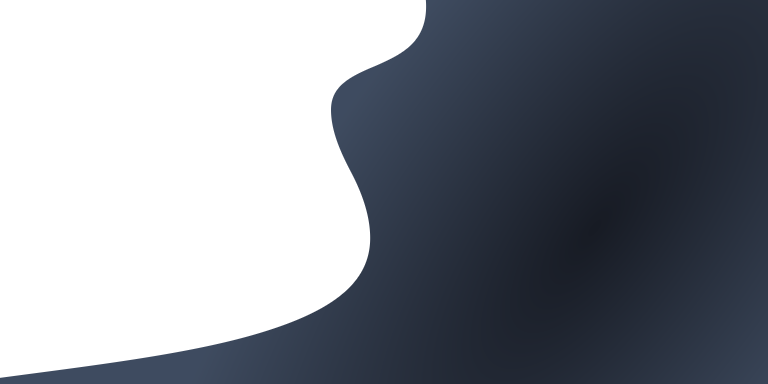
Give the GLSL for this background, as a Shadertoy shader.

```glsl
// Draws a white sheet with a flowing edge over a slate field with a tilted dark glow.

const vec3 SHEET_COLOR = vec3(1.0);
const vec3 CORE_COLOR  = vec3(0.09, 0.105, 0.14);
const vec3 RIM_COLOR   = vec3(0.245, 0.295, 0.375);

// Lengths are in canvas heights; the canvas spans 2 by 1.
const vec2 CANVAS_SIZE = vec2(2.0, 1.0);
const vec2 GLOW_CENTER = vec2(1.549, 0.406);
const vec2 GLOW_RADII  = vec2(0.703, 1.823);  // across and along the long axis
const vec2 GLOW_AXIS   = vec2(0.6, 0.8);      // direction of the long axis

// Joined cubic Bezier controls; height falls steadily along the edge.
const int SEGMENTS = 6;
const vec2 EDGE[19] = vec2[19](
    vec2(1.109, 1.000), vec2(1.117, 0.891), vec2(1.047, 0.859),
    vec2(0.977, 0.828), vec2(0.906, 0.799), vec2(0.862, 0.773),
    vec2(0.862, 0.714), vec2(0.862, 0.661), vec2(0.885, 0.607),
    vec2(0.914, 0.552), vec2(0.943, 0.497), vec2(0.964, 0.438),
    vec2(0.964, 0.380), vec2(0.964, 0.260), vec2(0.859, 0.188),
    vec2(0.677, 0.133), vec2(0.495, 0.078), vec2(0.247, 0.049),
    vec2(0.000, 0.016));
const float OVERSHOOT = 1.15;  // extends the last segment past the canvas
const int SOLVE_STEPS = 20;

vec2 bezier(vec2 a, vec2 b, vec2 c, vec2 d, float t) {
    float s = 1.0 - t;
    return s*s*s*a + 3.0*s*s*t*b + 3.0*s*t*t*c + t*t*t*d;
}

vec2 bezierTangent(vec2 a, vec2 b, vec2 c, vec2 d, float t) {
    float s = 1.0 - t;
    return 3.0 * (s*s*(b - a) + 2.0*s*t*(c - b) + t*t*(d - c));
}

// Approximate signed distance to the edge, negative on the sheet.
float edgeDistance(vec2 p) {
    // Choose the segment that spans this height.
    int first = 0;
    for (int i = 1; i < SEGMENTS; i++) {
        if (p.y < EDGE[3*i].y) first = 3*i;
    }
    vec2 a = EDGE[first], b = EDGE[first + 1];
    vec2 c = EDGE[first + 2], d = EDGE[first + 3];

    // Bisect for the curve parameter at this height.
    float low = 0.0, high = OVERSHOOT;
    for (int i = 0; i < SOLVE_STEPS; i++) {
        float middle = 0.5 * (low + high);
        if (bezier(a, b, c, d, middle).y > p.y) low = middle;
        else high = middle;
    }
    float t = 0.5 * (low + high);
    vec2 tangent = normalize(bezierTangent(a, b, c, d, t));
    return (p.x - bezier(a, b, c, d, t).x) * abs(tangent.y);
}

// Elliptical gradient, darkest at its core.
vec3 slateField(vec2 p) {
    vec2 offset = p - GLOW_CENTER;
    vec2 across = vec2(GLOW_AXIS.y, -GLOW_AXIS.x);
    vec2 local = vec2(dot(offset, across), dot(offset, GLOW_AXIS));
    float radius = length(local / GLOW_RADII);
    return mix(CORE_COLOR, RIM_COLOR, min(radius, 1.0));
}

void mainImage(out vec4 fragColor, in vec2 fragCoord) {
    vec2 p = fragCoord / iResolution.xy * CANVAS_SIZE;
    float pixel = CANVAS_SIZE.y / iResolution.y;

    // Lay the sheet over the field with a one-pixel soft edge.
    float field = clamp(edgeDistance(p) / pixel + 0.5, 0.0, 1.0);
    fragColor = vec4(mix(SHEET_COLOR, slateField(p), field), 1.0);
}
```
